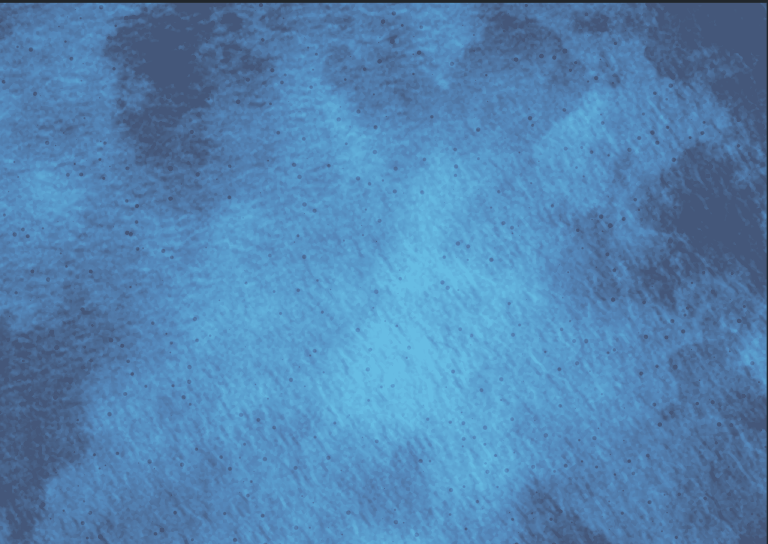
Give the GLSL for this texture, as a WebGL 2 fragment shader.

```glsl
#version 300 es
precision highp float;
// Mottled blue plaster: a bright off-centre glow fading to dusky edges,
// broken by cloudy stains, worn patches, brushed relief and small pits.
// All noise is cellular: random values blended between scattered points.

#define GLOW_CENTRE vec2(0.47, 0.37)
#define GLOW_PEAK 1.08
#define GLOW_FALLOFF 1.45
#define CLOUD_SCALE 3.2
#define CLOUD_CONTRAST 1.4
#define PATCH_DEPTH 0.36
#define STROKE_SCALE 95.0
#define STROKE_DEPTH 0.27
#define GRAIN_DEPTH 0.24
#define PIT_SCALE 42.0
#define PIT_DEPTH 0.45
#define RULE_WIDTH vec2(0.0025, 0.005)

uniform vec2 u_resolution;
out vec4 fragColor;

vec3 hash3(vec2 cell) {
    vec3 h = fract(cell.xyx * vec3(0.1031, 0.1030, 0.0973));
    h += dot(h, h.yxz + 33.33);
    return fract((h.xxy + h.yzz) * h.zyx);
}

// Smooth cellular noise: distance-weighted mean of the nearby cell values.
float softCells(vec2 p) {
    vec2 base = floor(p);
    float total = 0.0, weights = 0.0;
    for (int y = -1; y <= 1; y++) {
        for (int x = -1; x <= 1; x++) {
            vec2 cell = base + vec2(x, y);
            vec3 h = hash3(cell + 200.0);
            vec2 d = cell + h.xy - p;
            float w = exp(-7.0 * dot(d, d));
            total += w * h.z;
            weights += w;
        }
    }
    return total / weights;
}

float clouds(vec2 p) {
    float total = 0.0, weights = 0.0, amp = 1.0;
    for (int i = 0; i < 5; i++) {
        total += amp * softCells(p);
        weights += amp;
        amp *= 0.62;
        p = mat2(1.6, 1.2, -1.2, 1.6) * p + 17.3;
    }
    return total / weights;
}

// Lit side minus shaded side of elongated dabs lying along a direction.
float strokes(vec2 p, vec2 along, float stretch) {
    vec2 q = vec2(dot(p, along) / stretch, dot(p, vec2(-along.y, along.x)));
    return softCells(q) - softCells(q + vec2(0.15, 0.6));
}

// Sparse round pits of varied size.
float pits(vec2 p, float blur) {
    vec2 base = floor(p);
    float depth = 0.0;
    for (int y = -1; y <= 1; y++) {
        for (int x = -1; x <= 1; x++) {
            vec2 cell = base + vec2(x, y);
            vec3 h = hash3(cell + 531.0);
            float radius = 0.17 * smoothstep(0.72, 1.0, h.z);
            float d = length(cell + h.xy - p);
            float dot1 = 1.0 - smoothstep(radius - blur, radius + blur, d);
            depth = max(depth, dot1 * step(0.72, h.z));
        }
    }
    return depth;
}

// Five evenly spaced blues, dusky to bright, extended a little past the ends.
vec3 blues(float tone) {
    vec3 ramp[5] = vec3[5](
        vec3(0.28, 0.38, 0.53), vec3(0.31, 0.46, 0.64), vec3(0.33, 0.53, 0.73),
        vec3(0.35, 0.61, 0.80), vec3(0.38, 0.68, 0.85));
    float t = clamp(tone, -0.12, 1.2) * 4.0;
    int i = int(clamp(floor(t), 0.0, 3.0));
    return mix(ramp[i], ramp[i + 1], t - float(i));
}

void main() {
    vec2 uv = gl_FragCoord.xy / u_resolution;
    vec2 p = gl_FragCoord.xy / u_resolution.y;
    float px = 1.0 / u_resolution.y;

    // Broad light and stains
    float radius = length((uv - GLOW_CENTRE) * vec2(1.0, 0.8));
    float tone = GLOW_PEAK - GLOW_FALLOFF * radius;
    tone += CLOUD_CONTRAST * (clouds(p * CLOUD_SCALE) - 0.5);

    // Worn dark patches toward the edges, stronger on the right
    float edge = smoothstep(0.2, 0.48, radius + 0.08 * (uv.x - 0.5));
    float wear = clouds(p * CLOUD_SCALE * 1.5 + 61.0);
    tone -= PATCH_DEPTH * edge * smoothstep(0.49, 0.62, wear);

    // Brushed relief: level ripples upper left, slanted strokes lower right
    vec2 s = p * STROKE_SCALE;
    float slant = smoothstep(-0.25, 0.25, uv.x - uv.y + 0.15);
    float ripple = strokes(s, vec2(0.98, 0.2), 1.6);
    float brush = strokes(s * 1.1 + 40.0, vec2(0.6, -0.8), 2.4);
    tone += STROKE_DEPTH * mix(ripple, brush, slant);
    tone += GRAIN_DEPTH * (softCells(s * 1.9 + 9.0) - 0.5);

    // Pits
    tone -= PIT_DEPTH * pits(p * PIT_SCALE, max(0.06, 0.7 * px * PIT_SCALE));
    vec3 colour = blues(tone);

    // Thin dark rule along the top and right
    vec2 gap = vec2(u_resolution.x * px, 1.0) - p - RULE_WIDTH;
    float rule = 1.0 - smoothstep(-0.5 * px, 0.5 * px, min(gap.x, gap.y));
    fragColor = vec4(mix(colour, vec3(0.13, 0.15, 0.17), rule), 1.0);
}
```
